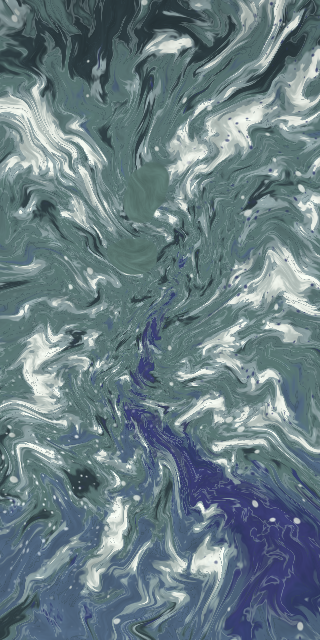
Give the GLSL for this texture, as a WebGL 2 fragment shader.

```glsl
#version 300 es
precision highp float;
// Poured paint: teal, white and indigo marbling that splays out from a central spine.
uniform vec2 u_resolution;
out vec4 fragColor;

vec2 hash2(vec2 cell) {
  vec2 k = vec2(dot(cell, vec2(127.1, 311.7)), dot(cell, vec2(269.5, 183.3)));
  return fract(sin(k) * 43758.5);
}

mat2 turn(float a) {
  float c = cos(a), s = sin(a);
  return mat2(c, s, -s, c);
}

// Bends space with sines; six sixths of a turn leave the axes in place.
vec2 fold(vec2 q, float freq, float strength) {
  for (int i = 0; i < 6; i++) {
    q += strength / freq * sin(q.yx * freq + vec2(1.7, 4.3) * float(i + 1));
    q = turn(1.0472) * q;
    freq *= 1.6;
  }
  return q;
}

// Layered sines, roughly -0.9 to 0.9.
float ripple(vec2 q) {
  float sum = 0.0, amp = 0.5;
  for (int i = 0; i < 5; i++) {
    q = turn(2.1) * q * 1.75 + 3.7;
    sum += amp * sin(q.x + 1.4 * sin(q.y * 0.8)) * cos(q.y + 1.2 * sin(q.x * 0.7));
    amp *= 0.68;
  }
  return sum;
}

// Soft tilted ellipse of paint.
float pool(vec2 p, vec2 centre, vec2 size, float tilt) {
  vec2 d = turn(-tilt) * (p - centre) / size;
  return exp(-dot(d, d));
}

// Jittered round drops, one per chosen cell.
float drops(vec2 p, float cells, float share) {
  vec2 id = floor(p * cells);
  vec2 rnd = hash2(id + 17.0);
  float radius = mix(0.08, 0.28, rnd.x * rnd.x);
  float dist = length(fract(p * cells) - mix(vec2(0.3), vec2(0.7), hash2(id)));
  float soft = cells / u_resolution.x;
  return step(rnd.y, share) * (1.0 - smoothstep(radius - soft, radius + soft, dist));
}

void main() {
  vec2 p = gl_FragCoord.xy / u_resolution.x;
  vec2 bent = fold(p, 8.0, 0.35);

  // Flow coordinates stretched along lines leaving the spine
  vec2 spine = vec2(0.45, 1.0 + 0.3 * tanh((bent.y - 1.0) / 0.5));
  vec2 away = bent - spine;
  vec2 flow = spine + away * (0.6 / (length(away) + 0.15) + 0.25);
  flow = fold(flow, 14.0, 0.42);

  float tone = ripple(flow * 11.0 + 5.0);
  float veil = ripple(flow * 13.0);
  float fine = ripple(flow * 22.0 + 2.0);

  // Where the white paint gathers
  vec2 s = mix(p, bent, 0.5);
  float white = pool(s, vec2(0.12, 1.56), vec2(0.27, 0.12), -0.9)
    + pool(s, vec2(0.76, 1.60), vec2(0.32, 0.10), 0.6)
    + pool(s, vec2(0.75, 1.95), vec2(0.25, 0.08), 0.5)
    + pool(s, vec2(0.88, 1.10), vec2(0.30, 0.13), 0.9)
    + pool(s, vec2(0.78, 0.65), vec2(0.20, 0.14), 0.0)
    + pool(s, vec2(0.15, 0.80), vec2(0.11, 0.30), 0.0)
    + pool(s, vec2(0.33, 0.35), vec2(0.28, 0.05), 1.37)
    + pool(s, vec2(0.62, 0.25), vec2(0.10, 0.12), 0.0);
  white = min(white, 1.0);

  // Where the indigo runs
  float deep = pool(s, vec2(0.68, 0.45), vec2(0.38, 0.08), -0.8)
    + pool(s, vec2(0.92, 0.22), vec2(0.25, 0.22), 0.0)
    + 0.7 * pool(s, vec2(0.49, 0.95), vec2(0.035, 0.25), -0.15);
  deep = min(deep, 1.0);

  // Teal ground, dark currents, slate and indigo
  float top = smoothstep(1.5, 2.0, p.y + 0.15 * (p.x - 0.5));
  float low = 1.0 - smoothstep(0.1, 1.0, p.y);
  vec3 col = mix(vec3(0.37, 0.48, 0.48), vec3(0.33, 0.44, 0.43), smoothstep(-0.2, 0.4, fine));
  col = mix(col, vec3(0.31, 0.40, 0.50), smoothstep(0.32, 0.55, 0.08 + 0.45 * low + 0.35 * deep - 0.5 * tone));
  col = mix(col, vec3(0.18, 0.24, 0.26), smoothstep(0.24, 0.44, 0.13 + 0.3 * top + 0.45 * tone + 0.2 * fine - 0.15 * white));
  col = mix(col, vec3(0.19, 0.23, 0.40), smoothstep(0.4, 0.58, 0.7 * deep + 0.12 * low + 0.5 * fine));
  col = mix(col, vec3(0.24, 0.24, 0.47), 0.6 * smoothstep(0.5, 0.8, deep + 0.6 * tone));

  // Pale veils, white skins and thin threads
  float cover = 0.53 * white + 0.62 * veil + 0.2 * fine - 0.15 * deep;
  col = mix(col, vec3(0.54, 0.62, 0.63), smoothstep(0.19, 0.36, cover));
  float thread = 1.0 - smoothstep(0.0, 0.1, abs(tone + 0.4 * fine - 0.05));
  col = mix(col, vec3(0.56, 0.64, 0.65), 0.5 * thread);
  float skin = smoothstep(0.44, 0.52, cover);
  col = mix(col, mix(vec3(0.73, 0.78, 0.76), vec3(0.87, 0.89, 0.86), smoothstep(-0.2, 0.25, fine)), skin);
  float seam = 1.0 - smoothstep(0.0, 0.06, abs(veil - 0.6 * fine + 0.12));
  col = mix(col, vec3(0.22, 0.30, 0.33), 0.4 * seam);

  // Two still green lenses above the spine
  vec2 lens = mix(p, bent, 0.4);
  float still = max(pool(lens, vec2(0.47, 1.43), vec2(0.11, 0.07), 1.1),
                    pool(lens, vec2(0.40, 1.22), vec2(0.07, 0.08), 0.0));
  col = mix(col, vec3(0.35, 0.46, 0.44) + 0.02 * tone, smoothstep(0.42, 0.48, still));

  // Blue specks to the right, white beads and glints to the lower left
  float speckArea = smoothstep(0.45, 0.8, p.x) * smoothstep(-0.2, 0.2, veil);
  col = mix(col, vec3(0.20, 0.24, 0.42), 0.85 * speckArea * drops(s, 48.0, 0.25));
  col = mix(col, vec3(0.84, 0.87, 0.85), 0.9 * drops(s + 3.0, 24.0, 0.05));
  float glintArea = pool(p, vec2(0.15, 0.55), vec2(0.3, 0.35), 0.0);
  col = mix(col, vec3(0.92, 0.95, 0.95), glintArea * drops(s + 7.0, 52.0, 0.28));

  col *= 1.0 + 0.13 * fine - 0.08 * top;
  fragColor = vec4(clamp(col, 0.0, 1.0), 1.0);
}
```
